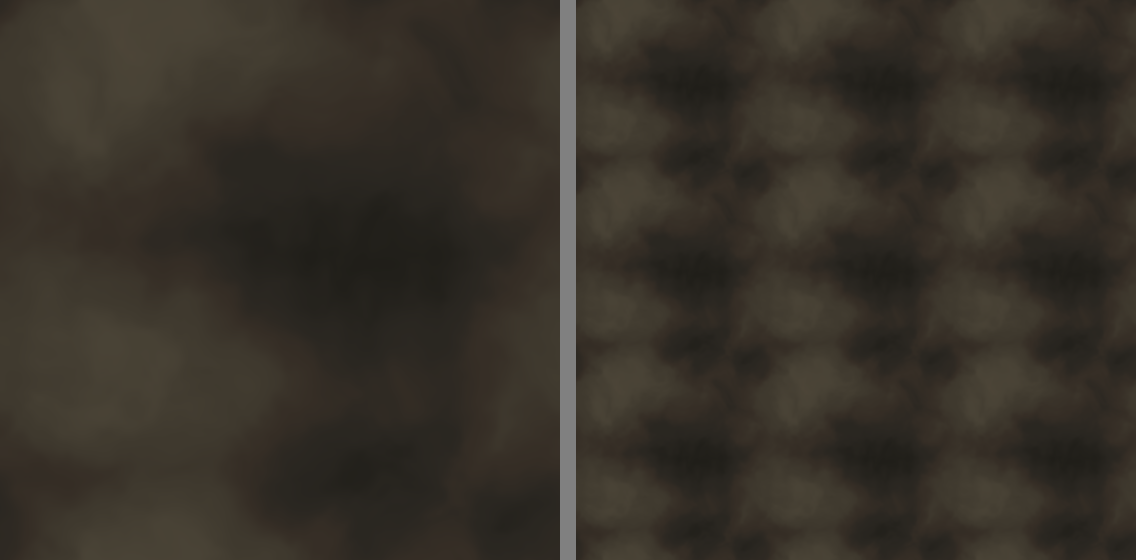
Left, the tile; right, the same tile 3 across and 3 down.
A three.js fragment shader for this texture:

```glsl
varying vec2 vUv;

const float TAU = 6.2831853;

float hash(vec2 cell, float seed) {
  vec3 q = fract(vec3(cell.xyx + seed * 7.31) * vec3(0.1031, 0.1030, 0.0973));
  q += dot(q, q.yzx + 33.33);
  return fract((q.x + q.y) * q.z);
}

// Value noise whose lattice wraps after a whole number of cells
float wrapNoise(vec2 uv, float cells, float seed) {
  vec2 p = uv * cells;
  vec2 i = floor(p);
  vec2 f = p - i;
  vec2 w = f * f * f * (f * (f * 6.0 - 15.0) + 10.0);
  vec2 lo = mod(i, cells);
  vec2 hi = mod(i + 1.0, cells);
  float bottom = mix(hash(lo, seed), hash(vec2(hi.x, lo.y), seed), w.x);
  float top = mix(hash(vec2(lo.x, hi.y), seed), hash(hi, seed), w.x);
  return mix(bottom, top, w.y);
}

// Octaves centred on zero
float clouds(vec2 uv, float cells, float seed) {
  float sum = 0.0;
  float gain = 0.55;
  for (int i = 0; i < 5; i++) {
    sum += gain * (wrapNoise(uv, cells, seed + float(i)) - 0.5);
    cells *= 2.0;
    gain *= 0.45;
  }
  return sum;
}

// Dark soot through alternating brown and olive tones
vec3 smokeColour(float tone) {
  vec3 c = mix(vec3(0.115, 0.110, 0.090), vec3(0.165, 0.152, 0.130), smoothstep(0.0, 0.27, tone));
  c = mix(c, vec3(0.210, 0.179, 0.147), smoothstep(0.25, 0.46, tone));
  c = mix(c, vec3(0.246, 0.223, 0.180), smoothstep(0.43, 0.64, tone));
  c = mix(c, vec3(0.288, 0.263, 0.212), smoothstep(0.62, 0.82, tone));
  return mix(c, vec3(0.350, 0.300, 0.240), smoothstep(0.80, 1.05, tone));
}

void main() {
  // Fold the domain into faint wisps
  vec2 warp = vec2(clouds(vUv, 4.0, 11.0), clouds(vUv, 4.0, 23.0));
  vec2 p = vUv + 0.20 * warp;

  // Broad light and dark masses
  float broad = 0.17 * cos(TAU * (p.x - 0.21)) + 0.10 * cos(2.0 * TAU * (p.y - 0.34));

  float tone = 0.48 + broad + 1.1 * clouds(p, 3.0, 41.0);
  gl_FragColor = vec4(smokeColour(tone), 1.0);
}
```
